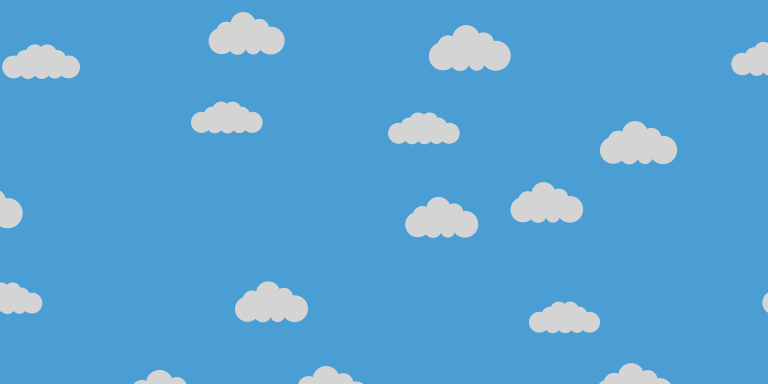
A Shadertoy shader for this pattern:

```glsl
// Flat grey clouds scattered over a plain blue sky.
// Each cell of a row-shifted grid holds one jittered cloud,
// built as a union of circular puffs in one of two outlines.

const vec3 SKY_COLOR = vec3(0.29, 0.62, 0.83);
const vec3 CLOUD_COLOR = vec3(0.83);

const vec2 CELL_SIZE = vec2(0.71, 0.22);   // in canvas heights
const float ROW_OFFSET = 0.105;            // lowers the rows
const float ROW_SHIFT = 0.618;             // sideways shift per row, in cells
const float MIN_WIDTH = 0.187;             // cloud width, in canvas heights
const float MAX_WIDTH = 0.235;
const float CLOUD_ASPECT = 0.57;           // cloud height over width
const float TWIN_SHARE = 0.25;             // share of clouds with two tops
const float EDGE_SOFTNESS = 0.6;           // edge half width, in pixels

// Puffs as (centre x, centre y, radius), in cloud widths
const int PUFF_COUNT = 10;
const vec3 SINGLE_TOP[PUFF_COUNT] = vec3[PUFF_COUNT](
    vec3(-0.33, -0.10, 0.175), vec3(0.32, -0.095, 0.185),   // ends
    vec3(-0.265, 0.02, 0.137), vec3(0.17, 0.066, 0.127),    // shoulders
    vec3(-0.045, 0.113, 0.17),                              // top
    vec3(-0.12, -0.16, 0.123), vec3(0.085, -0.18, 0.10),    // base
    vec3(-0.20, -0.05, 0.15), vec3(0.0, -0.02, 0.19),       // filling
    vec3(0.20, -0.05, 0.15));
const vec3 TWIN_TOP[PUFF_COUNT] = vec3[PUFF_COUNT](
    vec3(-0.35, -0.067, 0.145), vec3(0.35, -0.067, 0.145),  // ends
    vec3(-0.20, 0.03, 0.12), vec3(0.20, 0.03, 0.12),        // shoulders
    vec3(-0.08, 0.10, 0.12), vec3(0.08, 0.10, 0.12),        // tops
    vec3(-0.165, -0.11, 0.11), vec3(0.01, -0.11, 0.11),     // base
    vec3(0.175, -0.11, 0.105), vec3(0.0, 0.0, 0.16));       // base, filling

float hash(vec2 p) {
    return fract(sin(dot(p, vec2(127.1, 311.7))) * 43758.5453);
}

// Signed distance to a cloud of unit width
float cloudDistance(vec2 p, bool isTwin) {
    float d = 1e3;
    for (int i = 0; i < PUFF_COUNT; i++) {
        vec3 puff = isTwin ? TWIN_TOP[i] : SINGLE_TOP[i];
        d = min(d, length(p - puff.xy) - puff.z);
    }
    return d;
}

void mainImage(out vec4 fragColor, in vec2 fragCoord) {
    vec2 uv = fragCoord / iResolution.y;

    // Grid cell, with every row shifted sideways
    vec2 grid = (uv + vec2(0.0, ROW_OFFSET)) / CELL_SIZE;
    grid.x += ROW_SHIFT * floor(grid.y);
    vec2 cell = floor(grid);
    vec2 local = (fract(grid) - 0.5) * CELL_SIZE;

    // Random size, outline and place inside the cell
    float sizeRandom = hash(cell + 17.3);
    float width = mix(MIN_WIDTH, MAX_WIDTH, sizeRandom * sizeRandom);
    bool isTwin = hash(cell + 41.9) < TWIN_SHARE;
    vec2 room = CELL_SIZE - width * vec2(1.02, CLOUD_ASPECT);
    vec2 jitter = vec2(hash(cell + 5.1), hash(cell + 73.7)) - 0.5;
    float d = width * cloudDistance((local - jitter * room) / width, isTwin);

    // Smooth edge
    float edge = EDGE_SOFTNESS / iResolution.y;
    float cover = 1.0 - smoothstep(-edge, edge, d);
    fragColor = vec4(mix(SKY_COLOR, CLOUD_COLOR, cover), 1.0);
}
```
